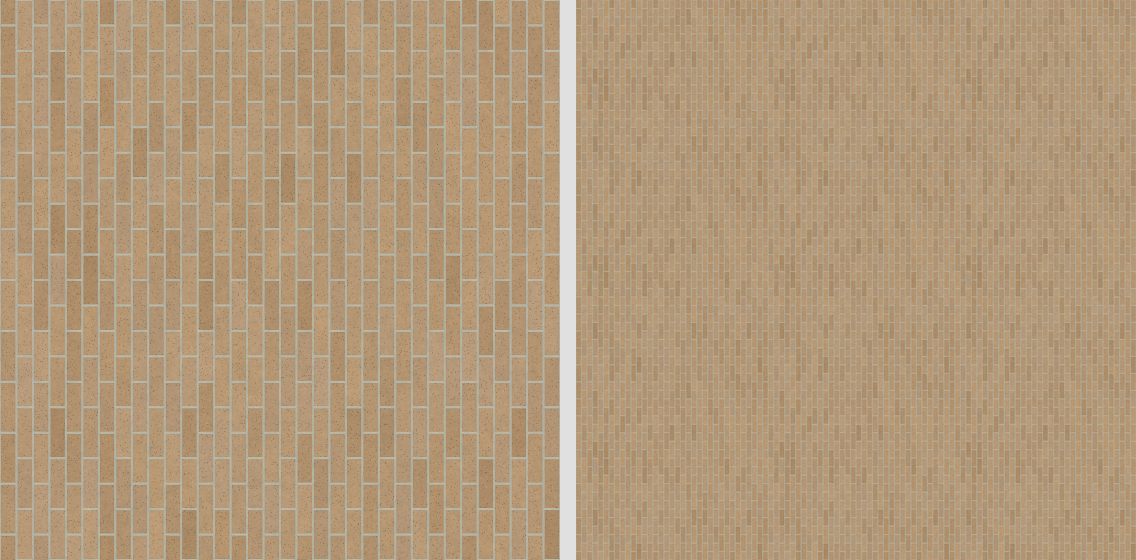
Left, the tile; right, the same tile 3 across and 3 down.
Reproduce this texture procedurally as a three.js fragment shader.

```glsl
// Upright tan bricks in a running bond: 34 columns of 11 bricks, with every
// other column shifted by half a brick. Each brick has its own hashed tint,
// covered by wrapped grain, cellular pores and layered sines; joints are pale grey.

varying vec2 vUv;

const float TAU = 6.2831853;
const vec2 BRICKS = vec2(34.0, 11.0);
const float JOINT_HALF = 0.0020;
const float EDGE_SOFT = 0.0009;

const vec3 TAN = vec3(0.722, 0.598, 0.452);
const vec3 BROWN = vec3(0.668, 0.540, 0.395);
const vec3 PALE = vec3(0.712, 0.606, 0.492);
const vec3 MORTAR = vec3(0.705, 0.703, 0.642);

float hash(vec2 p, float seed) {
  vec3 q = fract(vec3(p.xyx + seed) * vec3(0.1031, 0.1030, 0.0973));
  q += dot(q, q.yzx + 33.33);
  return fract((q.x + q.y) * q.z);
}

// Smooth value noise that wraps after a whole number of cells.
float wrappedNoise(vec2 uv, float cells, float seed) {
  vec2 p = uv * cells;
  vec2 i = floor(p);
  vec2 f = fract(p);
  f = f * f * (3.0 - 2.0 * f);
  vec2 a = mod(i, cells);
  vec2 b = mod(i + 1.0, cells);
  float low = mix(hash(a, seed), hash(vec2(b.x, a.y), seed), f.x);
  float high = mix(hash(vec2(a.x, b.y), seed), hash(b, seed), f.x);
  return mix(low, high, f.y);
}

// Cellular pores: a round dot at a random spot in some of the cells.
float pores(vec2 uv, float cells, float density, float radius, float seed) {
  vec2 p = uv * cells;
  vec2 cell = floor(p);
  float cover = 0.0;
  for (int y = -1; y <= 1; y++) {
    for (int x = -1; x <= 1; x++) {
      vec2 near = cell + vec2(float(x), float(y));
      vec2 id = mod(near, cells);
      vec2 spot = near + vec2(hash(id, seed), hash(id, seed + 7.0));
      float strength = step(hash(id, seed + 13.0), density) * (0.4 + 0.6 * hash(id, seed + 19.0));
      float dot_ = 1.0 - smoothstep(radius * 0.3, radius, length(p - spot));
      cover = max(cover, dot_ * strength);
    }
  }
  return cover;
}

// Broad drifting tone from sines with whole frequencies.
float mottle(vec2 uv) {
  vec2 a = uv * TAU;
  float s = sin(a.x * 7.0 + 2.0 * sin(a.y * 5.0));
  s += sin(a.y * 11.0 + 1.5 * sin(a.x * 9.0) + 1.3);
  s += 0.6 * sin(a.x * 23.0 - a.y * 17.0 + 2.0 * sin(a.y * 13.0));
  return s / 2.6;
}

// Brick index in xy, distance to the nearest joint centre in zw.
vec4 brickCell(vec2 uv) {
  vec2 p = uv * BRICKS;
  float column = floor(p.x);
  p.y += 0.5 * (1.0 - mod(column, 2.0));
  vec2 f = fract(p);
  vec2 id = mod(vec2(column, floor(p.y)), BRICKS);
  return vec4(id, min(f, 1.0 - f) / BRICKS);
}

vec3 brickTint(vec2 id) {
  vec3 tint = mix(BROWN, TAN, smoothstep(-0.15, 0.75, hash(id, 3.0)));
  float fade = hash(id, 41.0);
  tint = mix(tint, PALE, 0.75 * fade * fade);
  return tint * (0.985 + 0.03 * hash(id, 67.0));
}

void main() {
  vec2 uv = fract(vUv);
  vec4 cell = brickCell(uv);
  float grain = wrappedNoise(uv, 360.0, 5.0) - 0.5;
  float cloud = wrappedNoise(uv, 90.0, 29.0) - 0.5;

  // Brick face with grain, soft stains, dark pores and a few light flecks.
  vec3 brick = brickTint(cell.xy);
  brick *= 1.0 + 0.055 * grain + 0.03 * cloud + 0.012 * mottle(uv);
  brick *= 1.0 - 0.20 * pores(uv, 190.0, 0.42, 0.30, 11.0);
  brick += 0.05 * pores(uv, 130.0, 0.16, 0.22, 53.0);

  // Mortar, a little lighter in the level joints.
  float level = step(cell.w, cell.z);
  vec3 mortar = MORTAR * (0.985 + 0.03 * level + 0.05 * grain + 0.06 * cloud);

  // Slightly uneven joint edges, with a faint dark rim on the brick.
  float gap = min(cell.z, cell.w) - JOINT_HALF + 0.0005 * cloud + 0.0003 * grain;
  brick *= 1.0 - 0.03 * (1.0 - smoothstep(0.0, 0.0030, gap));
  float face = smoothstep(-EDGE_SOFT, EDGE_SOFT, gap);

  gl_FragColor = vec4(mix(mortar, brick, face), 1.0);
}
```
